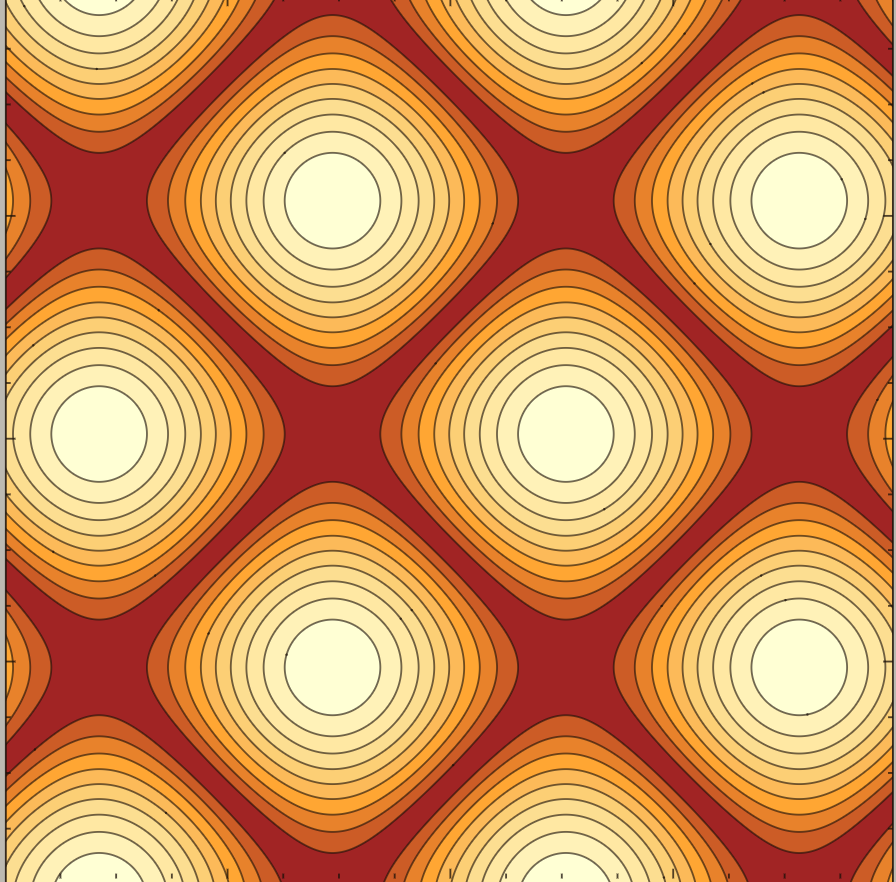
This pattern is drawn by a WebGL 2 fragment shader. Its source:

```glsl
#version 300 es
precision highp float;

uniform vec2 u_resolution;
out vec4 fragColor;

// Lengths are fractions of the canvas height.
#define HALF_PERIOD 0.2646
#define PEAK vec2(0.377, 0.7725)
#define LINE_WIDTH 0.0021
#define LINE_ALPHA 0.62
#define SPECK_RADIUS 0.0022
#define TICK_STEP 0.06316
#define TICK_ORIGIN vec2(0.258, 0.5026)
#define TICK_LENGTH 0.0055
#define FRAME_LEFT 0.0066
#define FRAME_RIGHT 0.0035

const float PI = 3.14159265;
const float LEVELS = 10.0;
const vec3 INK = vec3(0.10, 0.06, 0.03);
const vec3 MARGIN = vec3(0.74, 0.73, 0.70);

// Band colours, from the valleys up to the peaks
const vec3 BANDS[10] = vec3[10](
    vec3(0.63, 0.14, 0.14), vec3(0.80, 0.36, 0.15),
    vec3(0.91, 0.51, 0.17), vec3(1.00, 0.65, 0.20),
    vec3(0.99, 0.73, 0.35), vec3(0.99, 0.81, 0.46),
    vec3(0.99, 0.87, 0.57), vec3(1.00, 0.91, 0.64),
    vec3(1.00, 0.95, 0.72), vec3(1.00, 1.00, 0.83));

float hash(vec3 p) {
    p = fract(p * vec3(0.1031, 0.1130, 0.0973));
    p += dot(p, p.yzx + 33.33);
    return fract((p.x + p.y) * p.z);
}

// Coverage of a region with negative signed distance
float cover(float dist, float pixel) {
    return clamp(0.5 - dist / pixel, 0.0, 1.0);
}

// Axis ticks: every fourth one is twice as long
float ticks(float along, float depth, float pixel) {
    float index = round(along / TICK_STEP);
    float side = abs(along - index * TICK_STEP) - 0.5 * LINE_WIDTH;
    float len = mod(index, 4.0) < 0.5 ? 2.0 * TICK_LENGTH : TICK_LENGTH;
    return cover(max(side, max(depth - len, -depth)), pixel);
}

void main() {
    float pixel = 1.0 / u_resolution.y;
    float width = u_resolution.x * pixel;
    vec2 p = gl_FragCoord.xy * pixel;

    // Height field with peaks on a diagonal lattice
    vec2 q = (p - PEAK) / HALF_PERIOD;
    vec2 phase = PI * q;
    float height = 0.5 * abs(cos(phase.x) + cos(phase.y));
    float slope = 0.5 * PI / HALF_PERIOD * length(sin(phase));

    // Signed distance to the nearest contour
    float level = clamp(round(height * LEVELS), 1.0, LEVELS - 1.0);
    float dist = (height - level / LEVELS) / max(slope, 0.001);
    int band = int(level);
    vec3 color = mix(BANDS[band], BANDS[band - 1], cover(dist, pixel));
    float line = cover(abs(dist) - 0.5 * LINE_WIDTH, pixel);
    color = mix(color, INK, LINE_ALPHA * line);

    // Sparse dark specks on the contours, varied per cell
    vec2 diagonal = round(0.5 * vec2(q.x + q.y, q.x - q.y));
    vec2 center = vec2(diagonal.x + diagonal.y, diagonal.x - diagonal.y);
    vec2 local = (q - center) * HALF_PERIOD;
    vec3 seed = vec3(center + 17.0, level);
    float angle = 2.0 * PI * hash(seed);
    vec2 ray = vec2(cos(angle), sin(angle));
    float across = ray.x * local.y - ray.y * local.x;
    float speck = cover(length(vec2(across, dist)) - SPECK_RADIUS * 0.6, pixel);
    speck *= step(0.0, dot(ray, local)) * step(0.5, hash(seed.zxy + 5.0));
    color = mix(color, INK, 0.7 * speck);

    // Ticks along the four sides
    vec2 along = p - TICK_ORIGIN;
    float left = p.x - FRAME_LEFT;
    float right = width - FRAME_RIGHT - p.x;
    float tick = max(ticks(along.y, left, pixel), ticks(along.y, right, pixel));
    tick = max(tick, ticks(along.x, p.y - 0.004, pixel));
    tick = max(tick, ticks(along.x, 1.004 - p.y, pixel));
    color = mix(color, INK, 0.75 * tick);

    // Side frame lines and the margins outside them
    float inset = min(left, right);
    color = mix(color, MARGIN, cover(inset, pixel));
    color = mix(color, INK, 0.85 * cover(abs(inset) - 0.5 * LINE_WIDTH, pixel));

    fragColor = vec4(color, 1.0);
}
```
